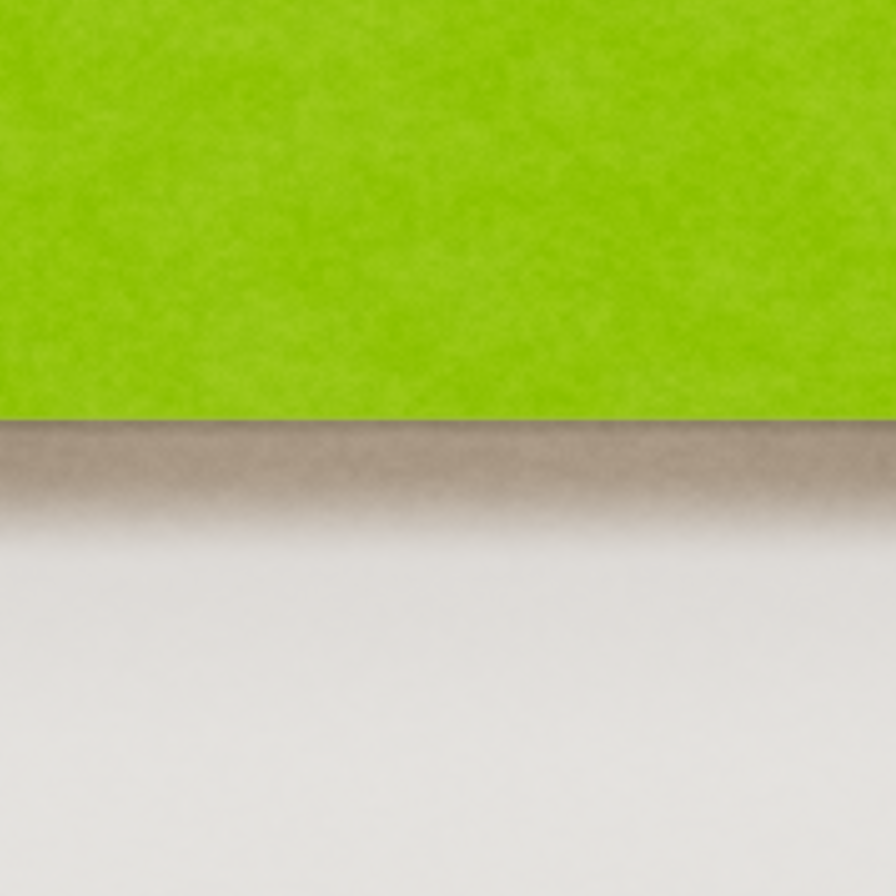
Write a WebGL 2 fragment shader that draws this background.

```glsl
#version 300 es
precision highp float;
// A mottled green sheet covers the upper part of a pale warm wall and casts
// a soft brown shadow below its straight lower edge. The shadow is a stack of
// smooth ramps over the distance below the edge; value noise adds the grain.

uniform vec2 u_resolution;
out vec4 outColor;

const float EDGE_HEIGHT = 0.531;
const float EDGE_SOFTNESS = 0.003;
const float RIM_WIDTH = 0.004;
const float CREASE_DEPTH = 0.022;
const float SHADOW_START = 0.045;
const float SHADOW_END = 0.165;
const float BLOTCH_SCALE = 11.0;
const float GRAIN_SCALE = 85.0;

const vec3 GREEN = vec3(0.565, 0.765, 0.015);
const vec3 PALE_GREEN = vec3(0.605, 0.780, 0.110);
const vec3 RIM = vec3(0.620, 0.740, 0.230);
const vec3 CREASE = vec3(0.560, 0.505, 0.420);
const vec3 SHADOW = vec3(0.660, 0.595, 0.520);
const vec3 WALL_NEAR = vec3(0.868, 0.856, 0.842);
const vec3 WALL_FAR = vec3(0.894, 0.885, 0.872);

float hash(vec2 p) {
    vec3 q = fract(p.xyx * 0.1031);
    q += dot(q, q.yzx + 33.33);
    return fract((q.x + q.y) * q.z);
}

float valueNoise(vec2 p) {
    vec2 cell = floor(p);
    vec2 f = fract(p);
    f = f * f * (3.0 - 2.0 * f);
    float low = mix(hash(cell), hash(cell + vec2(1.0, 0.0)), f.x);
    float high = mix(hash(cell + vec2(0.0, 1.0)), hash(cell + 1.0), f.x);
    return mix(low, high, f.y);
}

// Sum of octaves, roughly in 0..1
float mottle(vec2 p) {
    float sum = 0.0;
    float weight = 0.5;
    for (int i = 0; i < 4; i++) {
        sum += weight * valueNoise(p);
        p = p * 2.03 + 17.3;
        weight *= 0.55;
    }
    return sum;
}

// Sheet: broad pale blotches, fine grain and a light rim at the cut edge
vec3 sheetColor(vec2 uv, float above, float grain) {
    float pale = smoothstep(0.25, 0.80, mottle(uv * vec2(1.0, 1.3) * BLOTCH_SCALE));
    vec3 color = mix(GREEN, PALE_GREEN, pale * 0.7);
    color += grain * vec3(0.045, 0.025, 0.055);
    float rim = 1.0 - smoothstep(0.3 * RIM_WIDTH, 2.0 * RIM_WIDTH, above);
    return mix(color, RIM, 0.75 * rim);
}

// Wall: dark crease under the sheet, brown shadow, then a slow lift to pale
vec3 wallColor(vec2 uv, float below, float grain) {
    float lit = smoothstep(SHADOW_START, SHADOW_END, below);
    vec3 wall = mix(WALL_NEAR, WALL_FAR, smoothstep(0.13, 0.40, below));
    vec3 shade = mix(CREASE, SHADOW, smoothstep(0.0, CREASE_DEPTH, below));
    shade -= 0.015 * smoothstep(0.25, 0.5, abs(uv.x - 0.5));
    vec3 color = mix(shade, wall, lit);
    return color + grain * mix(0.030, 0.006, lit);
}

void main() {
    vec2 uv = gl_FragCoord.xy / u_resolution;
    float height = uv.y - EDGE_HEIGHT;
    float grain = valueNoise(uv * vec2(0.8, 1.0) * GRAIN_SCALE) - 0.5;
    grain += 0.6 * (valueNoise(uv * GRAIN_SCALE * 2.1 + 41.0) - 0.5);

    vec3 sheet = sheetColor(uv, max(height, 0.0), grain);
    vec3 wall = wallColor(uv, max(-height, 0.0), grain);
    float cover = smoothstep(-EDGE_SOFTNESS, EDGE_SOFTNESS, height);
    outColor = vec4(clamp(mix(wall, sheet, cover), 0.0, 1.0), 1.0);
}
```
